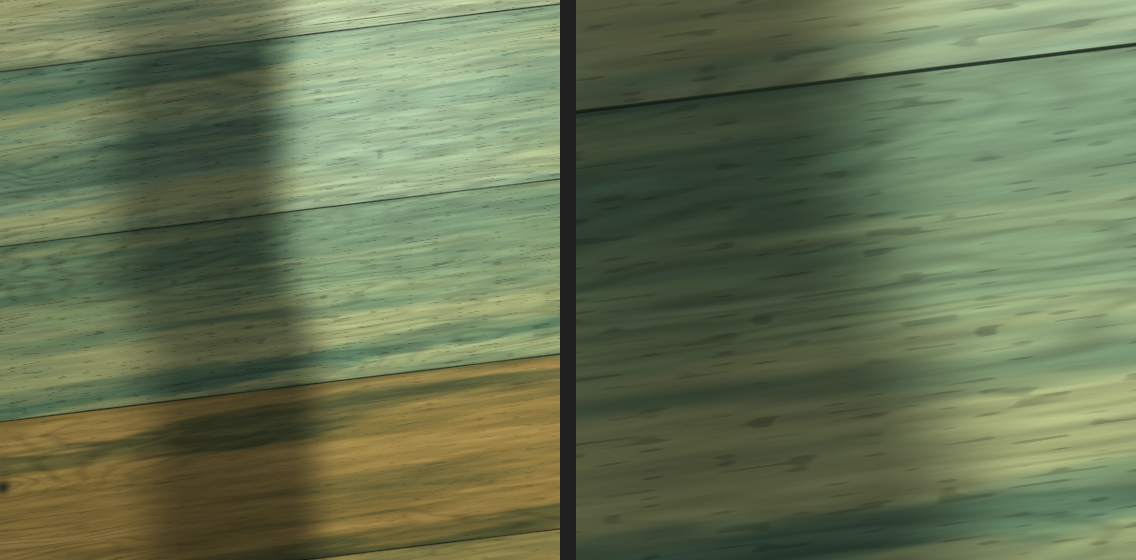
Left: the whole. Right: its middle third, enlarged.
Give the GLSL for this texture, as a Shadertoy shader.

```glsl
// Tilted wooden planks with streaked grain, crossed by a soft upright shadow.

const float SLOPE = 0.121;        // rise of the planks across the canvas
const float PITCH = 0.3125;       // plank height
const float FIRST_SEAM = 0.128;   // depth of the first seam at the left edge
const float SEAM_HALF = 0.0011;
const float STREAK_DRIFT = 0.09;  // streaks climb a little faster than seams
const float GRAIN = 0.17;
const float FIGURE = 0.13;
const float SHADOW_TOP = 0.24;
const float SHADOW_LOW = 0.45;
const vec3 SEAM_COLOUR = vec3(0.10, 0.15, 0.11);
const vec3 SHADOW_HAZE = vec3(0.006, 0.022, 0.022);
const vec3 GLOW_COLOUR = vec3(0.77, 0.87, 0.74);
const vec3 PALE_GREEN = vec3(0.65, 0.66, 0.44);
const vec3 PALE_BROWN = vec3(0.70, 0.58, 0.33);
const vec3 DARK_GREEN = vec3(0.28, 0.41, 0.32);
const vec3 DARK_BROWN = vec3(0.27, 0.31, 0.19);

// Base colour of each plank, from the top down
const vec3 WOOD[5] = vec3[5](
    vec3(0.66, 0.69, 0.51), vec3(0.50, 0.61, 0.48), vec3(0.47, 0.56, 0.40),
    vec3(0.57, 0.48, 0.25), vec3(0.58, 0.54, 0.31));

// Streaks: plank, centre, half width, tone (above 0 pale, below 0 dark)
const int STREAKS = 11;
const vec4 STREAK[STREAKS] = vec4[STREAKS](
    vec4(1, 0.09, 0.11, -0.65), vec4(1, 0.25, 0.07, 0.65),
    vec4(1, 0.56, 0.13, -0.45), vec4(1, 0.88, 0.09, 0.65),
    vec4(2, 0.14, 0.16, -0.55), vec4(2, 0.70, 0.12, 0.85),
    vec4(2, 0.87, 0.05, -0.75), vec4(2, 0.97, 0.04, 0.70),
    vec4(3, 0.07, 0.05, 0.40), vec4(3, 0.18, 0.07, -0.80),
    vec4(3, 0.99, 0.05, -0.75));

// Knots: position along and depth, size, strength
const int KNOTS = 4;
const vec4 KNOT[KNOTS] = vec4[KNOTS](
    vec4(0.005, 0.871, 0.045, 1.0), vec4(0.76, 0.957, 0.060, 0.7),
    vec4(0.07, 0.318, 0.050, 0.5), vec4(0.70, 0.730, 0.040, 0.5));

float hash(vec2 p) {
    vec3 q = fract(p.xyx * 0.1031);
    q += dot(q, q.yzx + 33.33);
    return fract((q.x + q.y) * q.z);
}

float noise(vec2 p) {
    vec2 i = floor(p), f = fract(p);
    f = f * f * (3.0 - 2.0 * f);
    return mix(mix(hash(i), hash(i + vec2(1, 0)), f.x),
               mix(hash(i + vec2(0, 1)), hash(i + vec2(1, 1)), f.x), f.y);
}

float fbm(vec2 p) {
    float sum = 0.0, amp = 0.5;
    for (int i = 0; i < 4; i++) {
        sum += amp * noise(p);
        p = p * 2.03 + 17.1;
        amp *= 0.5;
    }
    return sum;
}

float line(float dist, float halfWidth, float px) {
    return 1.0 - smoothstep(halfWidth - px, halfWidth + px, abs(dist));
}

void mainImage(out vec4 fragColor, in vec2 fragCoord) {
    vec2 uv = fragCoord / iResolution.xy;
    float px = 1.0 / iResolution.y;

    // Plank space: index, and depth within the plank from its upper seam
    float depth = 1.0 - uv.y + SLOPE * uv.x;
    float row = (depth - FIRST_SEAM) / PITCH + 1.0;
    float plank = clamp(floor(row), 0.0, 4.0);
    float across = row - plank;
    float warm = step(2.5, plank);
    vec2 along = vec2(uv.x, depth + 0.02 * uv.x) + vec2(plank * 7.3, plank * 3.1);

    // Light pouring in to the right of the shadow
    vec2 g = (uv - vec2(0.68, 0.86)) / vec2(0.34, 0.36);
    float glow = exp(-dot(g, g)) * smoothstep(0.44, 0.58, uv.x);

    // Broad streaks, frayed along the grain and broken in places
    float fray = (fbm(along * vec2(3.0, 32.0)) - 0.47) * 0.26;
    float t = across + STREAK_DRIFT * (uv.x - 0.5) + fray;
    float breaks = mix(0.6, 1.1, smoothstep(0.2, 0.6, fbm(along * vec2(4.0, 45.0) + 5.7)));
    vec3 pale = mix(PALE_GREEN, PALE_BROWN, warm);
    vec3 dark = mix(DARK_GREEN, DARK_BROWN, warm);
    vec3 col = WOOD[int(plank)];
    for (int i = 0; i < STREAKS; i++) {
        vec4 s = STREAK[i];
        float band = 1.0 - smoothstep(s.z * 0.55, s.z * 1.45, abs(t - s.y));
        band *= step(abs(plank - s.x), 0.5) * abs(s.w) * breaks;
        col = mix(col, s.w > 0.0 ? pale : dark, band * (1.0 - 0.6 * glow));
    }

    // Thin stray streaks of both tones
    float stray = fbm(along * vec2(2.2, 48.0) + 11.3) - 0.47;
    col = mix(col, stray > 0.0 ? pale : dark, min(abs(stray) * 1.8, 0.6) * (1.0 - 0.4 * glow));

    // Growth lines: contours of a stretched field, swollen around knots
    float field = fbm(along * vec2(1.6, 12.0));
    float core = 0.0;
    for (int i = 0; i < KNOTS; i++) {
        vec2 d = (vec2(uv.x, depth) - KNOT[i].xy) / KNOT[i].z;
        field += 0.4 * KNOT[i].w * exp(-length(d * vec2(0.6, 1.6)));
        core += step(0.9, KNOT[i].w) * exp(-dot(d, d) * 14.0);
    }
    float ring = abs(fract(field * 14.0) * 2.0 - 1.0);
    float patchy = smoothstep(0.35, 0.75, noise(along * vec2(3.0, 14.0)));
    col *= 1.0 + FIGURE * (smoothstep(0.0, 0.7, ring) - 0.65) * patchy;

    // Fine fibres and short thin pores
    float fibre = fbm(along * vec2(12.0, 170.0)) - 0.47;
    float pore = smoothstep(0.76, 0.95, noise(along * vec2(45.0, 420.0)));
    col *= 1.0 + GRAIN * 1.8 * fibre - GRAIN * pore * (1.0 - 0.4 * warm);
    col = mix(col, SEAM_COLOUR, 0.85 * min(core, 1.0));

    // Seams with a faint dark margin, and a short split above the first one
    float gap = (row - floor(row + 0.5)) * PITCH;
    float wear = mix(0.55, 0.95, noise(vec2(uv.x * 9.0, floor(row + 0.5) * 5.0)));
    float seam = line(gap, SEAM_HALF, px) * wear;
    float split = line(depth - 0.112, SEAM_HALF * 0.5, px);
    split *= smoothstep(0.53, 0.58, uv.x) * (1.0 - smoothstep(0.73, 0.75, uv.x));
    col *= 1.0 - 0.12 * exp(-abs(gap) * 180.0);

    // Lighting: glow, side falloff and the shadow, which steps right lower down
    col = mix(col, GLOW_COLOUR * (1.0 + 0.4 * fibre - 0.12 * pore), glow * 0.50);
    col = mix(col, SEAM_COLOUR, max(seam, split * 0.6));
    col *= mix(0.87, 1.03, smoothstep(0.35, 0.60, uv.x));
    float shift = 0.065 * (1.0 - smoothstep(0.36, 0.56, uv.y));
    float x = uv.x - shift;
    float shadow = smoothstep(0.13, 0.27, x) * (1.0 - smoothstep(0.45, 0.55, x));
    shadow *= mix(0.88, 1.0, smoothstep(0.25, 0.45, x));
    shadow *= mix(SHADOW_LOW, SHADOW_TOP, smoothstep(0.84, 1.0, uv.y));
    col = col * (1.0 - shadow) + SHADOW_HAZE * shadow;
    col *= mix(0.88, 1.0, smoothstep(0.0, 0.25, uv.y));

    fragColor = vec4(clamp(col, 0.0, 1.0), 1.0);
}
```
